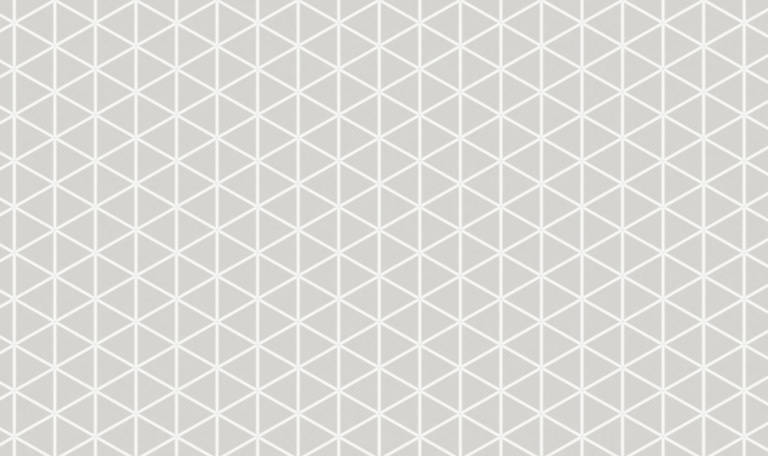
A Shadertoy shader for this pattern:

```glsl
// Pale triangular lattice of soft white lines over finely woven warm grey cloth.

const vec2 REPEATS = vec2(18.94, 9.92);   // columns and rows across the canvas
const float COLUMN_SHIFT = 0.353;         // position of the first upright line
const float LINE_HALF_WIDTH = 0.0365;     // in column pitches
const float LINE_SOFTNESS = 0.028;
const float THREADS = 10.0;               // woven dots per column pitch

const vec3 CLOTH = vec3(0.838, 0.831, 0.814);
const vec3 JOINT = vec3(0.89, 0.89, 0.88);
const vec3 LINE = vec3(0.967, 0.967, 0.958);

// Hash without sine, 0 to 1
float hash21(vec2 p) {
    vec3 h = fract(vec3(p.xyx) * 0.1031);
    h += dot(h, h.yzx + 33.33);
    return fract((h.x + h.y) * h.z);
}

// Distance to the nearest whole number: one family of parallel lines
float lineDistance(float coordinate) {
    return abs(fract(coordinate + 0.5) - 0.5);
}

// Distances to the upright, rising and falling line families
vec3 latticeDistances(vec2 q) {
    return vec3(lineDistance(q.x),
                lineDistance(q.y - 0.5 * q.x + 0.5),
                lineDistance(q.y + 0.5 * q.x + 0.5));
}

// Antialiased soft stroke
float stroke(float d, float halfWidth, float softness, float pixel) {
    float blur = max(softness, 0.75 * pixel);
    return 1.0 - smoothstep(halfWidth - blur, halfWidth + blur, d);
}

// Small woven dots with slight thread-to-thread variation, about -1 to 1
float weave(vec2 p) {
    vec2 wave = cos(6.28318 * p);
    float grain = hash21(floor(p) + 17.0) - 0.5;
    return 0.75 * wave.x * wave.y + 0.6 * grain;
}

void mainImage(out vec4 fragColor, in vec2 fragCoord) {
    vec2 uv = fragCoord / iResolution.xy;
    vec2 q = vec2(uv.x, 1.0 - uv.y) * REPEATS - vec2(COLUMN_SHIFT, 0.0);
    float pixel = REPEATS.x / iResolution.x;

    // Cloth ground
    vec2 threadGrid = q * THREADS * vec2(1.0, 1.14);
    vec3 color = CLOTH + 0.014 * weave(threadGrid);

    // Three line families, with a faint halo beside the uprights
    vec3 d = latticeDistances(q);
    float nearest = min(d.x, min(d.y, d.z));
    float halo = stroke(d.x, 0.065, 0.03, pixel);
    color = mix(color, JOINT, 0.25 * halo);
    color = mix(color, LINE, stroke(nearest, LINE_HALF_WIDTH, LINE_SOFTNESS, pixel));

    // Slightly greyer joints where all three families cross
    float farthest = max(d.x, max(d.y, d.z));
    color = mix(color, JOINT, 0.45 * stroke(farthest, 0.035, 0.025, pixel));

    fragColor = vec4(color, 1.0);
}
```
